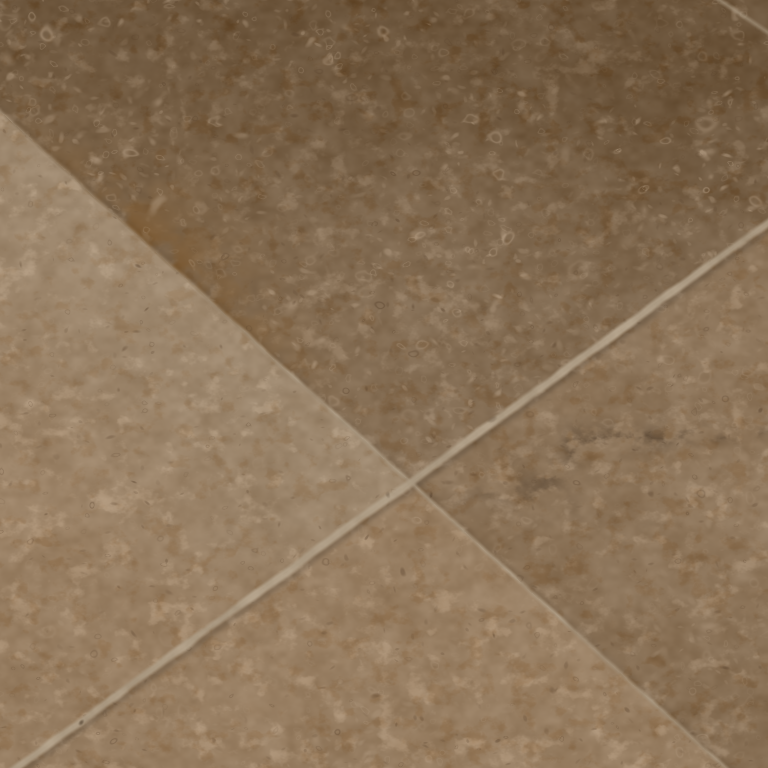
Write a WebGL 2 fragment shader that draws this texture.

```glsl
#version 300 es
precision highp float;
// Four worn limestone floor tiles meeting at a skewed cross of pale grout.
// Signed distances to the joints pick each tile's tone; layered noise adds
// clouding and grain, and jittered cells scatter soft shell flecks and pits.
uniform vec2 u_resolution;
out vec4 fragColor;

float hash(vec2 p) {
  vec3 q = fract(p.xyx * vec3(0.1031, 0.1030, 0.0973));
  q += dot(q, q.yzx + 33.33);
  return fract((q.x + q.y) * q.z);
}

float noise(vec2 p) {
  vec2 i = floor(p), f = fract(p);
  f = f * f * (3.0 - 2.0 * f);
  return mix(mix(hash(i), hash(i + vec2(1, 0)), f.x),
             mix(hash(i + vec2(0, 1)), hash(i + vec2(1, 1)), f.x), f.y);
}

float fbm(vec2 p) {
  float sum = 0.0, amp = 0.5;
  for (int i = 0; i < 4; i++) {
    sum += amp * noise(p);
    p = mat2(1.6, 1.2, -1.2, 1.6) * p + 7.3;
    amp *= 0.5;
  }
  return sum;
}

// Soft uneven ellipses scattered one per cell; some are hollow like shells.
float flecks(vec2 p, float chance, float size) {
  vec2 cell = floor(p);
  float mask = 0.0;
  for (int j = -1; j <= 1; j++)
    for (int i = -1; i <= 1; i++) {
      vec2 id = cell + vec2(i, j);
      float shape = hash(id + 41.0), turn = 3.14 * hash(id + 87.0);
      vec2 q = p - id - 0.15 - 0.7 * vec2(hash(id + 5.0), hash(id + 19.0));
      q = mat2(cos(turn), sin(turn), -sin(turn), cos(turn)) * q;
      q.y *= 1.1 + 1.3 * shape;
      float radius = size * (0.55 + 0.45 * hash(id + 63.0));
      float d = length(q) / radius + 0.7 * (noise(p * 4.0 + id * 3.0) - 0.5);
      float body = 1.0 - smoothstep(0.1, 1.0, d);
      float rim = exp(-pow((d - 0.6) * 4.5, 2.0));
      float strength = step(hash(id), chance) * (0.3 + 0.7 * hash(id + 29.0));
      mask = max(mask, strength * mix(body, 0.8 * rim, step(shape, 0.35)));
    }
  return mask;
}

// Soft-edged band around a joint.
float band(float d, float halfWidth) {
  float soft = 0.0026 + 0.4 / u_resolution.y;
  return 1.0 - smoothstep(halfWidth - soft, halfWidth + soft, abs(d));
}

void main() {
  vec2 uv = gl_FragCoord.xy / u_resolution;
  vec2 p = uv - vec2(0.534, 0.372);
  float wobble = 0.002 * (noise(uv * 28.0) - 0.5);
  float wide = dot(p, vec2(-0.5875, 0.8092)) + wobble;
  float thin = dot(p, vec2(0.671, 0.7414)) - wobble;
  float corner = dot(uv - vec2(0.937, 1.0), vec2(0.557, 0.831));
  float alongWide = dot(p, vec2(0.8092, 0.5875));
  float alongThin = dot(p, vec2(0.7414, -0.671));

  // Tile selection and tone.
  float edge = 0.003 + 0.4 / u_resolution.y;
  float above = smoothstep(-edge, edge, wide);
  float right = smoothstep(-edge, edge, thin);
  float top = above * right;
  vec3 topTone = mix(vec3(0.52, 0.43, 0.33), vec3(0.425, 0.335, 0.235),
                     smoothstep(0.52, 1.0, uv.y + 0.08 * (uv.x - 0.5)));
  vec3 leftTone = mix(vec3(0.60, 0.50, 0.39), vec3(0.615, 0.53, 0.43),
                      smoothstep(-0.4, 0.0, thin));
  vec3 lowTone = vec3(0.595, 0.495, 0.385);
  vec3 rightTone = mix(vec3(0.56, 0.465, 0.36), vec3(0.525, 0.43, 0.325),
                       smoothstep(0.4, 0.0, uv.y));
  vec3 color = mix(mix(lowTone, rightTone, right),
                   mix(leftTone, topTone, right), above);

  // Clouds, pale and brown mottling, and soft grain.
  vec2 stone = uv + vec2(step(0.0, wide) * 3.7, step(0.0, thin) * 5.3);
  color += 0.055 * (fbm(stone * vec2(4.0, 6.0)) - 0.47);
  float mottle = fbm(stone * vec2(34.0, 40.0) + 9.0);
  color += vec3(0.08, 0.09, 0.10) * (mottle - 0.47);
  color += 0.04 * (noise(stone * vec2(95.0, 115.0)) - 0.5);
  float rust = smoothstep(0.5, 0.75, fbm(stone * vec2(55.0, 68.0) + 31.0));
  color -= vec3(0.025, 0.04, 0.055) * rust;
  float pale = smoothstep(0.52, 0.78, fbm(stone * vec2(50.0, 62.0) + 57.0));
  color += vec3(0.07, 0.07, 0.07) * pale;

  // Ochre stain beside the thin joint.
  float stain = top * exp(-thin * 20.0) * exp(-pow((alongThin + 0.43) * 5.0, 2.0));
  color = mix(color, vec3(0.48, 0.34, 0.18), stain * smoothstep(0.2, 0.65, mottle));

  // Soft shell flecks, clustered and densest in the top tile, and dark pits.
  vec2 s = stone * vec2(1.0, 1.2);
  s += 0.005 * (vec2(noise(stone * 50.0), noise(stone * 50.0 + 17.0)) - 0.5);
  float clusters = smoothstep(0.3, 0.6, fbm(stone * 9.0 + 3.0));
  float shells = flecks(s * 18.0, 0.30, 0.36)
               + 0.9 * flecks(s * 33.0, 0.40, 0.42)
               + 0.6 * flecks(s * 58.0, 0.45, 0.48);
  float density = mix(mix(0.75, 0.65, right), mix(0.4, 1.0, right), above);
  color = mix(color, vec3(0.70, 0.61, 0.51),
              min(0.62 * shells * density * (0.35 + 0.65 * clusters), 0.75));
  float pits = flecks(s * 30.0 + 13.0, 0.13, 0.24) + 0.6 * flecks(s * 55.0 + 4.0, 0.22, 0.36);
  color = mix(color, vec3(0.33, 0.24, 0.16), 0.42 * min(pits, 1.0));

  // Broken dark veins in the right tile.
  float vein = abs(uv.y - 0.42 - 0.25 * (uv.x - 0.8) - 0.16 * (fbm(uv * 13.0) - 0.47));
  float veinZone = right * (1.0 - above) * exp(-pow((uv.x - 0.82) * 5.0, 2.0));
  float broken = smoothstep(0.36, 0.62, fbm(uv * vec2(48.0, 62.0) + 5.0));
  color = mix(color, vec3(0.32, 0.25, 0.18), 0.7 * veinZone * broken * exp(-vein * 45.0));

  // Joints: shadowed lower lip, pale fill, nicks in the wide one.
  color *= 1.0 - 0.14 * exp(-pow((wide + 0.008) * 200.0, 2.0));
  color *= 1.0 - 0.05 * exp(-pow((thin - 0.005) * 220.0, 2.0));
  float fade = mix(0.25, 0.75, smoothstep(-0.45, -0.2, alongThin));
  fade *= 0.7 + 0.6 * noise(vec2(alongThin * 45.0, 3.0));
  vec3 grout = vec3(0.69, 0.625, 0.535) + 0.12 * (fbm(uv * 45.0) - 0.47);
  color = mix(color, grout - 0.02, band(thin, 0.0022) * min(fade, 1.0));
  color = mix(color, grout - 0.06, band(corner, 0.0024) * 0.7);
  color = mix(color, grout, band(wide, 0.0047 + 0.002 * (noise(uv * 45.0) - 0.5)) * 0.9);
  float nick = flecks(vec2(alongWide * 9.0, 0.5 + wide * 9.0), 0.6, 0.09);
  color = mix(color, vec3(0.32, 0.25, 0.18), 0.7 * nick * band(wide, 0.007));

  fragColor = vec4(clamp(color, 0.0, 1.0), 1.0);
}
```
